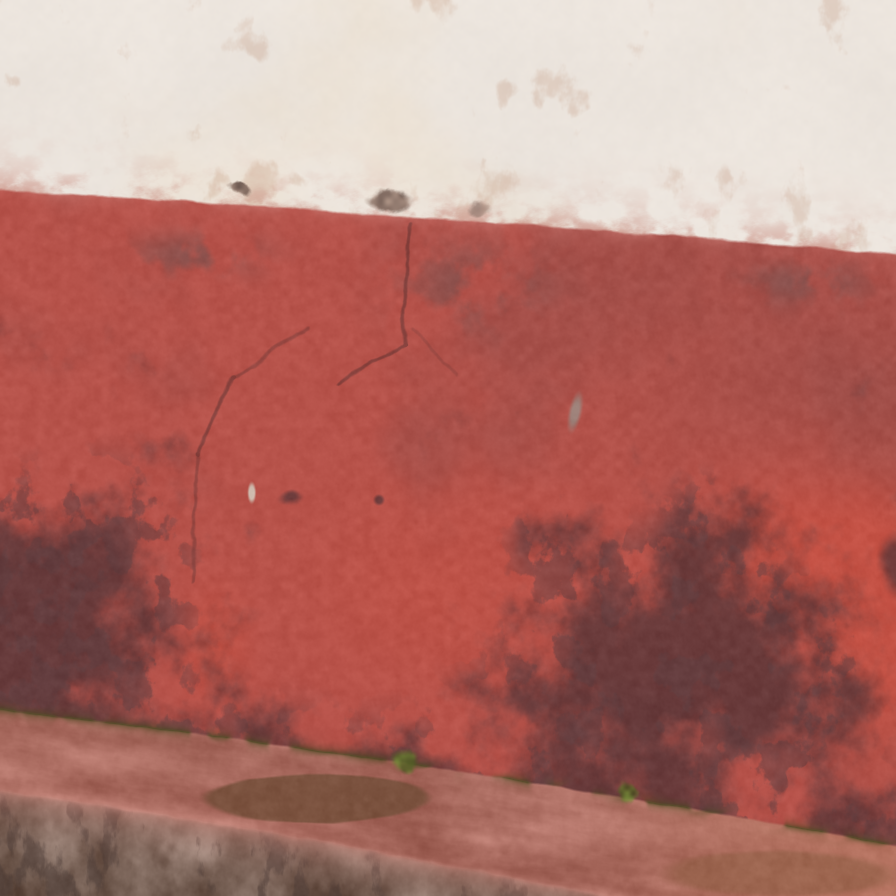
Reproduce this texture procedurally as a three.js fragment shader.

```glsl
// A weathered wall: pale plaster above a red painted dado, over a worn stone ledge.
// Curved boundary lines split the layers; soft blobs broken up by fractal noise
// place the damp stains, while warped line segments draw the cracks.
#define PLASTER vec3(0.925, 0.897, 0.868)
#define RED vec3(0.715, 0.325, 0.292)
#define BRIGHT_RED vec3(0.785, 0.320, 0.265)
#define DULL_RED vec3(0.610, 0.305, 0.285)
#define DAMP vec3(0.330, 0.205, 0.215)
#define LEDGE vec3(0.665, 0.420, 0.375)
#define STONE vec3(0.500, 0.415, 0.370)
#define PUDDLE vec3(0.465, 0.315, 0.235)
#define MOSS vec3(0.270, 0.280, 0.120)
#define EDGE 0.002
#define GRAIN 0.075

varying vec2 vUv;

float hash(vec2 p) {
  return fract(sin(dot(p, vec2(127.1, 311.7))) * 43758.55);
}

float noise(vec2 p) {
  vec2 i = floor(p), f = fract(p);
  f = f * f * (3.0 - 2.0 * f);
  return mix(mix(hash(i), hash(i + vec2(1, 0)), f.x),
             mix(hash(i + vec2(0, 1)), hash(i + vec2(1, 1)), f.x), f.y);
}

float fbm(vec2 p) {
  float sum = 0.0, amp = 0.5;
  for (int i = 0; i < 5; i++) {
    sum += amp * noise(p);
    p = mat2(1.6, 1.2, -1.2, 1.6) * p + 7.3;
    amp *= 0.5;
  }
  return sum;
}

float blob(vec2 p, vec2 c, vec2 r) {
  vec2 q = (p - c) / r;
  return exp(-dot(q, q));
}

// Solid ellipse with a soft rim
float spot(vec2 p, vec2 c, vec2 r, float soft) {
  return 1.0 - smoothstep(1.0 - soft, 1.0 + soft, length((p - c) / r));
}

float crack(vec2 p, vec2 a, vec2 b) {
  vec2 d = b - a;
  float t = clamp(dot(p - a, d) / dot(d, d), 0.0, 1.0);
  return 1.0 - smoothstep(0.0005, 0.0035, length(p - a - d * t));
}

vec3 plaster(vec2 p, float above, float fine) {
  vec3 col = PLASTER + 0.035 * (fbm(p * vec2(7, 10)) - 0.5) + 0.018 * (fine - 0.5);
  col -= vec3(0.0, 0.012, 0.035) * smoothstep(0.45, 0.75, fbm(p * 5.0 + 4.0));
  col -= vec3(0.05, 0.09, 0.11) * smoothstep(0.64, 0.78, fbm(p * vec2(28, 20)));
  float splash = exp(-above * 45.0) * smoothstep(0.35, 0.7, fbm(p * vec2(38, 55)));
  return mix(col, vec3(0.79, 0.56, 0.51), splash * 0.75);
}

vec3 dado(vec2 p, float below, float above, float fine) {
  float cloud = fbm(p * 6.0 + 2.0), rough = fbm(p * vec2(24, 22) + 9.0);
  vec3 col = mix(RED, DULL_RED, 0.6 * smoothstep(0.42, 0.72, cloud));
  col = mix(col, DULL_RED, 0.65 * blob(p, vec2(0.93, 0.59), vec2(0.24, 0.14)));
  float glow = blob(p, vec2(0.90, 0.38), vec2(0.13, 0.09)) + blob(p, vec2(0.99, 0.27), vec2(0.07, 0.14))
    + 0.8 * blob(p, vec2(0.24, 0.28), vec2(0.035, 0.06)) + 0.5 * blob(p, vec2(0.50, 0.34), vec2(0.16, 0.12));
  col = mix(col, BRIGHT_RED, clamp(glow, 0.0, 1.0) * 0.8);

  // Faded grey scuffs high on the wall
  float scuff = blob(p, vec2(0.22, 0.715), vec2(0.07, 0.025)) + blob(p, vec2(0.53, 0.68), vec2(0.08, 0.05))
    + blob(p, vec2(0.90, 0.685), vec2(0.07, 0.025));
  col = mix(col, vec3(0.49, 0.32, 0.31), scuff * 0.75 * smoothstep(0.38, 0.62, rough));

  // Damp rising from the ledge
  float damp = 0.95 * blob(p, vec2(0.03, 0.32), vec2(0.11, 0.13)) + 0.55 * blob(p, vec2(0.13, 0.37), vec2(0.11, 0.14))
    + 0.95 * blob(p, vec2(0.72, 0.25), vec2(0.16, 0.12)) + 0.7 * blob(p, vec2(0.79, 0.38), vec2(0.065, 0.10))
    + 0.55 * blob(p, vec2(0.62, 0.40), vec2(0.065, 0.055)) + 0.45 * blob(p, vec2(0.91, 0.24), vec2(0.09, 0.12));
  damp += 0.65 * exp(-above * 14.0);
  float soak = smoothstep(0.28, 1.0, damp + 1.3 * (rough - 0.48) + 0.5 * (cloud - 0.5));
  col = mix(col, DAMP, soak * 0.78);
  float flake = smoothstep(0.53, 0.63, fbm(p * vec2(38, 32) + 3.0)) * smoothstep(0.2, 0.6, damp);
  col = mix(col, DAMP + 0.04, flake * 0.5);

  // Cracks
  vec2 q = p + 0.014 * (vec2(fbm(p * 26.0), fbm(p * 26.0 + 5.0)) - 0.48);
  float lines = crack(q, vec2(0.456, 0.75), vec2(0.449, 0.616)) + crack(q, vec2(0.449, 0.616), vec2(0.375, 0.571))
    + 0.7 * crack(q, vec2(0.345, 0.63), vec2(0.26, 0.577)) + crack(q, vec2(0.26, 0.577), vec2(0.222, 0.49))
    + 0.7 * crack(q, vec2(0.222, 0.49), vec2(0.215, 0.35)) + 0.4 * crack(q, vec2(0.46, 0.635), vec2(0.51, 0.58));
  col = mix(col, vec3(0.43, 0.22, 0.21), clamp(lines, 0.0, 1.0) * 0.65);

  // Chips and the chalky upper lip
  col = mix(col, vec3(0.82, 0.74, 0.69), spot(p, vec2(0.281, 0.45), vec2(0.004, 0.010), 0.4));
  vec2 lean = vec2(p.x - 0.2 * (p.y - 0.54), p.y);
  col = mix(col, vec3(0.61, 0.50, 0.47), spot(lean, vec2(0.642, 0.54), vec2(0.006, 0.018), 0.5));
  float pits = spot(p, vec2(0.423, 0.442), vec2(0.005), 0.5) + spot(q, vec2(0.325, 0.443), vec2(0.010, 0.006), 0.6)
    + spot(q, vec2(1.0, 0.37), vec2(0.016, 0.03), 0.5);
  col = mix(col, DAMP, clamp(pits, 0.0, 1.0) * 0.75);
  col = mix(col, vec3(0.78, 0.48, 0.45), 0.6 * exp(-below * 130.0) * smoothstep(0.2, 0.6, rough));
  return col + GRAIN * (fine - 0.5);
}

vec3 ledge(vec2 p, float lip, float fine) {
  float streak = fbm(p * vec2(9, 36) + p.x * vec2(0, 5));
  vec3 top = LEDGE + 0.28 * (streak - 0.48);
  top = mix(top, vec3(0.70, 0.43, 0.34), 0.6 * smoothstep(0.6, 1.0, p.x));
  vec2 q = p + 0.008 * (vec2(fbm(p * 18.0), streak) - 0.5);
  top = mix(top, PUDDLE, 0.9 * spot(q, vec2(0.354, 0.108), vec2(0.124, 0.027), 0.06));
  top = mix(top, vec3(0.58, 0.38, 0.285), 0.7 * spot(q, vec2(0.87, 0.025), vec2(0.125, 0.025), 0.15));
  vec3 front = STONE + 0.5 * (fbm(p * vec2(26, 18)) - 0.5);
  front = mix(front, vec3(0.29, 0.23, 0.21), 0.55 * smoothstep(0.57, 0.7, fbm(p * vec2(48, 22) + 6.0)));
  front = mix(front, LEDGE, 0.75 * exp(lip * 50.0));
  vec3 col = mix(front, top, smoothstep(-0.004, 0.004, lip));
  return col + 0.07 * exp(-abs(lip) * 140.0) + GRAIN * (fine - 0.5);
}

void main() {
  vec2 p = vUv;
  float x = p.x, fine = fbm(p * 110.0);
  float ragged = 0.006 * (fbm(p * vec2(34, 50)) - 0.5);
  float paint = p.y - (0.788 - 0.06 * x - 0.012 * x * x) + ragged;
  float base = p.y - (0.208 - 0.116 * x - 0.036 * x * x) + ragged * 0.6;
  float lip = p.y - (0.117 - 0.14 * x - 0.05 * x * x) + ragged;

  vec3 col = mix(dado(p, max(-paint, 0.0), max(base, 0.0), fine),
                 plaster(p, max(paint, 0.0), fine), smoothstep(-EDGE, EDGE, paint));
  col = mix(ledge(p, lip, fine), col, smoothstep(-EDGE, EDGE, base));

  // Broken plaster along the paint line
  vec2 q = p + 0.018 * (vec2(fbm(p * 42.0), fbm(p * 42.0 + 8.0)) - 0.48);
  float chips = spot(q, vec2(0.266, 0.790), vec2(0.013, 0.007), 0.3)
    + spot(q, vec2(0.434, 0.778), vec2(0.022, 0.011), 0.3) + 0.6 * spot(q, vec2(0.533, 0.765), vec2(0.010, 0.007), 0.4);
  col = mix(col, mix(vec3(0.36, 0.28, 0.25), vec3(0.68, 0.57, 0.51), noise(p * 120.0)), min(chips, 1.0) * 0.9);

  // Moss in the joint and two small sprouts
  float moss = exp(-abs(base) * 260.0) * smoothstep(0.3, 0.6, noise(p * vec2(45, 60)));
  col = mix(col, MOSS, moss * 0.75);
  float sprout = spot(q, vec2(0.450, 0.153), vec2(0.013, 0.012), 0.4) + spot(q, vec2(0.699, 0.115), vec2(0.008, 0.010), 0.4);
  col = mix(col, mix(MOSS, vec3(0.46, 0.56, 0.22), noise(p * 140.0)), min(sprout, 1.0) * 0.85);
  gl_FragColor = vec4(clamp(col, 0.0, 1.0), 1.0);
}
```
